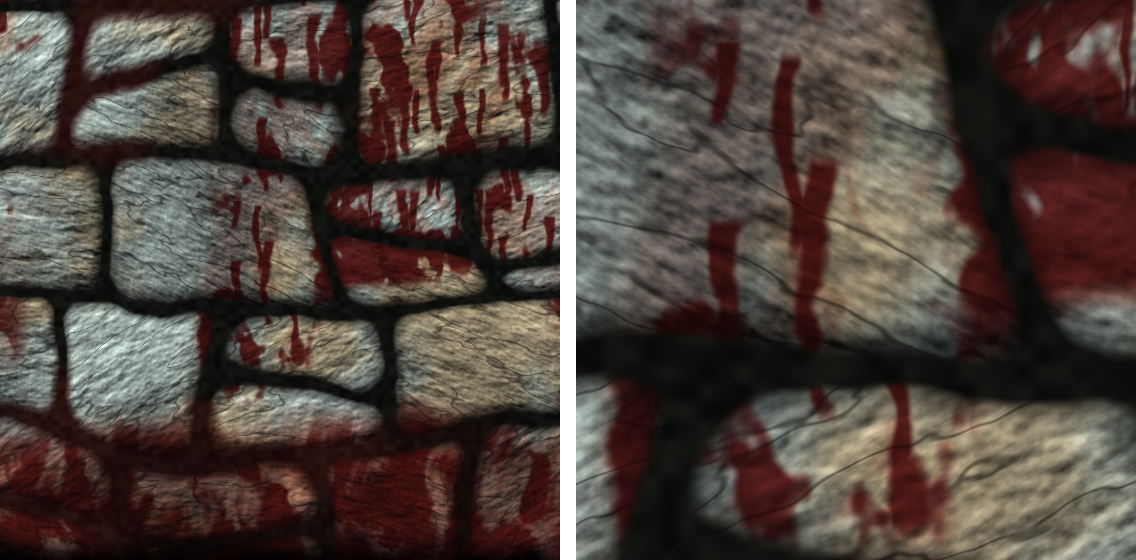
Left, the full canvas; right, a detail of the centre.
Write a WebGL 1 fragment shader that draws this texture.

```glsl
precision highp float;
uniform vec2 u_resolution;

#define ROWS 3.8
#define COLUMNS 3.1
#define WOBBLE 0.13
#define JOINT 0.011
#define SPLIT_CHANCE 0.42
#define RELIEF 1.9
#define DRIP_CHANCE 0.55
#define WASH_HEIGHT 0.24
#define COOL_STONE vec3(0.60, 0.655, 0.63)
#define WARM_STONE vec3(0.62, 0.57, 0.46)
#define MORTAR vec3(0.055, 0.06, 0.05)
#define BLOOD vec3(0.25, 0.045, 0.045)

float hash(vec2 p) {
  return fract(sin(dot(p, vec2(127.1, 311.7))) * 43758.55);
}

float noise(vec2 p) {
  vec2 i = floor(p), f = fract(p);
  f = f * f * (3.0 - 2.0 * f);
  return mix(mix(hash(i), hash(i + vec2(1, 0)), f.x),
             mix(hash(i + vec2(0, 1)), hash(i + vec2(1, 1)), f.x), f.y);
}

float fbm(vec2 p) {
  float sum = 0.0, amp = 0.53;
  for (int i = 0; i < 4; i++) {
    sum += amp * noise(p);
    p = mat2(1.6, 1.2, -1.2, 1.6) * p + 7.3;
    amp *= 0.5;
  }
  return sum;
}

float smoothMin(float a, float b, float k) {
  float h = max(k - abs(a - b), 0.0) / k;
  return min(a, b) - h * h * k * 0.25;
}

// Slanted vertical joint between two stones of a row
float jointX(float column, float row, float fy) {
  vec2 id = vec2(column, row);
  return column + 0.5 * (hash(id) - 0.5) + (fy - 0.5) * 0.45 * (hash(id + 5.7) - 0.5);
}

// x: distance to the nearest joint, y: random value of the stone
vec2 stoneAt(vec2 p) {
  p += WOBBLE * (vec2(noise(p * 3.2 + 4.0), noise(p * 3.2 + 19.0)) - 0.5);
  p += 0.022 * (vec2(fbm(p * 15.0), fbm(p * 15.0 + 31.0)) - 0.5);
  float y = p.y * ROWS + 0.2;
  float row = floor(y), fy = fract(y);
  float x = p.x * COLUMNS + 0.5 * mod(row, 2.0) + 0.3;
  float column = floor(x);
  if (x < jointX(column, row, fy)) column -= 1.0;
  else if (x > jointX(column + 1.0, row, fy)) column += 1.0;
  float left = x - jointX(column, row, fy);
  float right = jointX(column + 1.0, row, fy) - x;
  float below = fy, above = 1.0 - fy;
  vec2 id = vec2(column, row) + 40.0;
  if (hash(id) < SPLIT_CHANCE) {
    float cut = 0.5 + 0.2 * (hash(id + 2.0) - 0.5) + 0.35 * (hash(id + 3.0) - 0.5) * (left - right);
    if (fy < cut) above = cut - fy;
    else { below = fy - cut; id += 0.5; }
  }
  float sides = smoothMin(left, right, 0.1) / COLUMNS;
  float beds = smoothMin(below, above, 0.1) / ROWS;
  return vec2(smoothMin(sides, beds, 0.05), hash(id + 8.0));
}

// Layered grain of the rock face
float relief(vec2 q) {
  return 0.6 * fbm(q * vec2(13.0, 42.0)) + 0.4 * fbm(q * vec2(55.0, 110.0));
}

float drips(vec2 p) {
  float total = 0.0;
  for (int k = 0; k < 3; k++) {
    float layer = float(k);
    vec2 g = p + vec2(0.03 * (fbm(p * vec2(14.0, 17.0) + layer * 7.0) - 0.5), 0.0);
    g *= vec2(15.0 + 5.0 * layer, 3.6 + layer);
    g.y += hash(vec2(floor(g.x), layer));
    vec2 id = floor(g) + layer * 31.0, c = fract(g);
    float along = (0.94 - c.y) / mix(0.25, 0.85, hash(id));
    float width = 0.22 - 0.1 * along + 0.1 * (noise(p * 45.0) - 0.5);
    float body = 1.0 - smoothstep(width - 0.1, width + 0.04, abs(c.x - 0.5));
    body *= smoothstep(0.0, 0.08, along) * (1.0 - smoothstep(0.88, 1.0, along));
    total = max(total, body * step(hash(id + 9.0), DRIP_CHANCE));
  }
  return total;
}

void main() {
  vec2 p = gl_FragCoord.xy / u_resolution.y;
  vec2 toLight = vec2(-0.003, 0.0045);
  vec2 stone = stoneAt(p);
  float d = stone.x, seed = stone.y;

  // Rock face, grain turned per stone
  float angle = 1.5 * (seed - 0.4), c = cos(angle), s = sin(angle);
  mat2 turn = mat2(c, -s, s, c);
  vec2 q = turn * p + seed * 17.0;
  float height = relief(q);
  float lit = height - relief(q + turn * toLight);
  float rim = clamp((d - stoneAt(p + toLight).x) / 0.005, -1.0, 1.0);
  float crack = abs(fbm(q * vec2(8.0, 27.0) + 3.0) - 0.5);
  float shade = 0.86 + 0.2 * (seed - 0.5) + 0.7 * (fbm(p * 8.0 + seed * 9.0) - 0.5);
  shade += RELIEF * lit + 0.5 * (height - 0.5) + 0.16 * (noise(p * 230.0) - 0.5);
  shade += 0.24 * rim * (1.0 - smoothstep(0.01, 0.05, d));
  shade *= 1.0 - 0.4 * (1.0 - smoothstep(0.0, 0.03, crack));
  shade *= mix(0.5, 1.0, smoothstep(JOINT, JOINT + 0.022, d));
  float ochre = smoothstep(0.42, 0.72, fbm(p * 6.0 + seed * 23.0));
  vec3 color = max(shade, 0.08) * mix(COOL_STONE, WARM_STONE, ochre);

  // Drips, splashes and the soaked base
  float area = smoothstep(0.46, 0.6, noise(p * vec2(4.5, 5.0) + 3.0));
  float splash = smoothstep(0.56, 0.64, fbm(p * vec2(17.0, 11.0) + 50.0));
  float seep = (1.0 - smoothstep(0.005, 0.035, d)) * smoothstep(0.45, 0.65, noise(p * 5.0 + 20.0));
  float streak = fbm(p * vec2(22.0, 9.0) + 2.0 * fbm(p * 9.0));
  float wash = 1.0 - smoothstep(-0.05, 0.04, p.y - WASH_HEIGHT - 0.12 * (fbm(p * 5.0 + 11.0) - 0.5));
  float soak = wash * smoothstep(0.34, 0.58, streak + 0.25 * (0.16 - p.y));
  float blood = max(max(drips(p), splash) * area, max(0.8 * seep, soak));
  color *= mix(vec3(1.0), vec3(0.9, 0.62, 0.57), max(wash, 0.5 * area * smoothstep(0.42, 0.56, streak)));
  color = mix(color, BLOOD * (0.35 + 0.75 * shade), 0.9 * blood);

  // Deep joints and the dark foot of the wall
  vec3 gap = MORTAR * (0.5 + noise(p * 90.0)) + vec3(0.1, 0.0, 0.0) * max(seep, 0.5 * wash);
  color = mix(gap, color, smoothstep(JOINT - 0.004, JOINT + 0.005, d));
  color *= mix(1.0, 0.7, wash * smoothstep(0.4, 0.6, fbm(p * 7.0 + 70.0)));
  color *= smoothstep(-0.02, 0.06, p.y + 0.03 * (noise(p * 20.0) - 0.5));
  gl_FragColor = vec4(clamp(color, 0.0, 1.0), 1.0);
}
```
